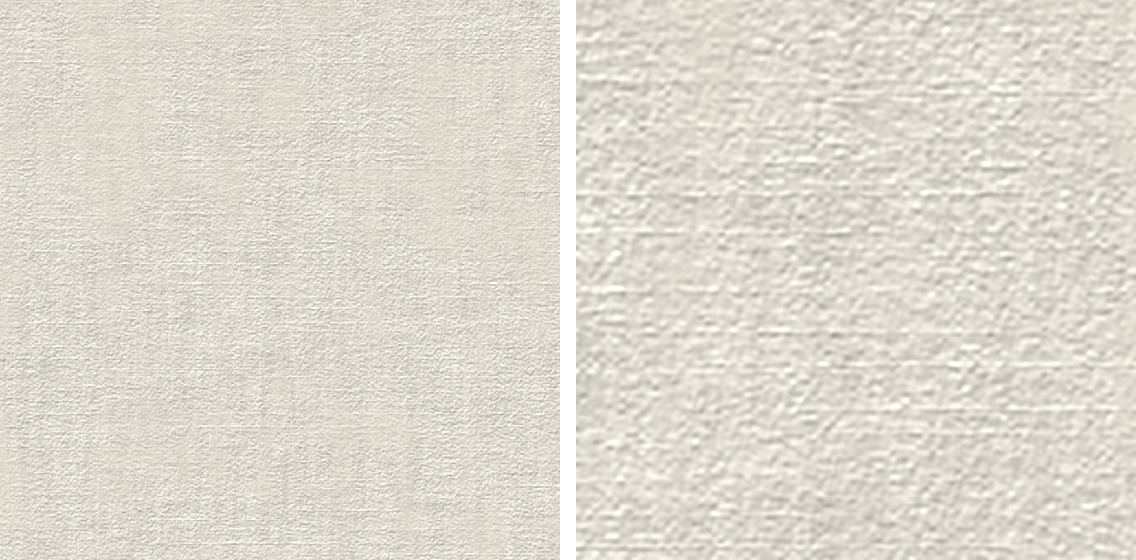
Left: the whole. Right: its middle third, enlarged.
This texture is drawn by a WebGL 2 fragment shader. Its source:

```glsl
#version 300 es
precision highp float;

#define BASE_COLOR vec3(0.871, 0.850, 0.808)
#define TONE_TINT vec3(1.0, 1.0, 0.95)
#define WARM_TINT vec3(0.003, -0.001, -0.003)
#define GRAIN_SCALE vec2(255.0, 285.0)
#define GRAIN_CONTRAST 0.080
#define LIGHT_OFFSET vec2(-0.0007, 0.0024)
#define SLUB_ROWS 48.0
#define SLUB_WIDTH 0.0013
#define SLUB_CONTRAST 0.072
#define WEFT_CONTRAST 0.030
#define WARP_CONTRAST 0.028
#define PATCH_CONTRAST 0.003

uniform vec2 u_resolution;
out vec4 fragColor;

float hash(vec2 cell) {
    uvec2 q = uvec2(ivec2(cell)) * uvec2(1597u, 3343u);
    uint n = (q.x ^ (q.y << 8u)) * 74729u + q.y;
    n = ((n >> 15u) ^ n) * 29471u;
    n = ((n >> 13u) ^ n) * 61927u;
    n = (n >> 16u) ^ n;
    return float(n & 65535u) / 65535.0;
}

// Smooth value noise from -1 to 1
float noise(vec2 p) {
    vec2 cell = floor(p);
    vec2 f = fract(p);
    f = f * f * (3.0 - 2.0 * f);
    float low = mix(hash(cell), hash(cell + vec2(1.0, 0.0)), f.x);
    float high = mix(hash(cell + vec2(0.0, 1.0)), hash(cell + vec2(1.0, 1.0)), f.x);
    return 2.0 * mix(low, high, f.y) - 1.0;
}

// Curly yarn surface, turned and slightly bent to hide the cell grid
float grainHeight(vec2 p) {
    vec2 bend = vec2(noise(p * 110.0 + 31.0), noise(p * 110.0 + 77.0));
    vec2 q = p + 0.0007 * bend;
    vec2 turned = vec2(0.8 * q.x - 0.6 * q.y, 0.6 * q.x + 0.8 * q.y) + 2.0;
    float straight = noise(q * GRAIN_SCALE + 200.0);
    float slanted = noise(turned * GRAIN_SCALE.x + 500.0);
    return 0.8 * straight + 0.65 * slanted;
}

// Thick weft yarns in jittered rows: a lit crest with a shadow below
float slubs(vec2 p, float rows, float seed) {
    float waver = 0.0009 * noise(p * vec2(60.0, 25.0) + seed);
    float y = (p.y + waver) * rows + seed;
    float row = floor(y);
    float center = 0.3 + 0.45 * hash(vec2(row, 901.0));
    float d = (fract(y) - center) / rows;
    float presence = smoothstep(-0.4, 0.6, noise(vec2(p.x * 9.0 + 50.0, row * 3.0)));
    float beads = 0.75 + 0.55 * noise(vec2(p.x * 150.0, row * 5.0));
    float crest = exp(-pow(d / SLUB_WIDTH, 2.0));
    float shadow = exp(-pow((d + 2.1 * SLUB_WIDTH) / SLUB_WIDTH, 2.0));
    return presence * beads * (crest - 0.8 * shadow);
}

// Thin threads running along x
float weft(vec2 p) {
    float fine = noise(p * vec2(24.0, 250.0) + 120.0);
    float broad = noise(p * vec2(12.0, 95.0) + 340.0);
    return 0.8 * fine + 0.25 * broad;
}

// Threads running along y
float warp(vec2 p) {
    float fine = noise(p * vec2(235.0, 20.0) + 640.0);
    float broad = noise(p * vec2(90.0, 11.0) + 810.0);
    return 0.7 * fine + 0.4 * broad;
}

// Worn areas with a woven outline
float wear(vec2 p) {
    float cloud = noise(p * vec2(5.0, 6.0) + 17.0);
    float across = noise(p * vec2(6.0, 32.0) + 43.0);
    float down = noise(p * vec2(36.0, 6.0) + 71.0);
    return 0.5 * cloud + 0.5 * across + 0.6 * down;
}

void main() {
    vec2 p = gl_FragCoord.xy / min(u_resolution.x, u_resolution.y);

    float worn = wear(p);
    float depth = mix(1.2, 0.7, smoothstep(-0.4, 0.7, worn));

    // Relief lit from above, with specks of loose fibre
    float height = grainHeight(p);
    float relief = height - grainHeight(p + LIGHT_OFFSET) + 0.25 * height;

    float yarns = slubs(p, SLUB_ROWS, 11.0) + 0.6 * slubs(p, 1.7 * SLUB_ROWS, 240.0);

    float tone = GRAIN_CONTRAST * relief;
    tone += SLUB_CONTRAST * yarns;
    tone += WEFT_CONTRAST * weft(p);
    tone += WARP_CONTRAST * warp(p);
    tone = tone * depth + PATCH_CONTRAST * worn;

    vec3 color = BASE_COLOR + TONE_TINT * tone + WARM_TINT * worn;
    fragColor = vec4(clamp(color, 0.0, 1.0), 1.0);
}
```
